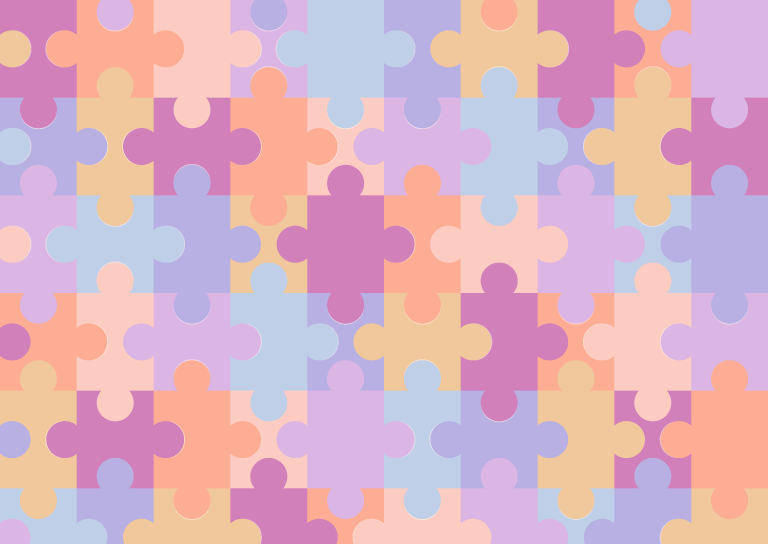
A WebGL 2 fragment shader for this pattern:

```glsl
#version 300 es
precision highp float;
// Pastel jigsaw: ten columns of flat interlocking pieces, seven colours that
// shift along each row. Every piece is a rectangle; round tabs of its
// neighbours are laid over it, some with a hairline pale crescent at the tip.

#define COLUMNS 10.0        // pieces across the canvas
#define CELL_RATIO 1.272    // piece height / piece width
#define TAB_RADIUS 0.241    // in piece widths
#define TAB_OFFSET 0.157    // tab centre beyond the shared edge
#define RIM_WIDTH 0.012     // thickness of the pale crescent
#define RIM_SHARE 0.5       // fraction of tabs that carry one
#define RIM_STRENGTH 0.55
#define SAMPLES 3           // antialiasing grid per axis

uniform vec2 u_resolution;
out vec4 fragColor;

const vec3 PALETTE[7] = vec3[7](
    vec3(0.82, 0.50, 0.73),   // magenta
    vec3(0.99, 0.68, 0.58),   // coral
    vec3(0.99, 0.80, 0.76),   // blush
    vec3(0.86, 0.71, 0.89),   // lilac
    vec3(0.75, 0.81, 0.91),   // sky
    vec3(0.72, 0.69, 0.89),   // periwinkle
    vec3(0.945, 0.78, 0.61)); // sand

float hash(vec2 p) {
    return fract(sin(dot(p, vec2(12.99, 78.23))) * 43758.5);
}

// Colour order steps by one per column and back by two per row,
// with one skipped step in the upper right corner.
vec3 pieceColor(ivec2 cell) {
    int skip = (cell.y <= 0 && cell.x - cell.y >= 9) ? 1 : 0;
    return PALETTE[(cell.x + 5 * cell.y + skip + 28) % 7];
}

// Vertical edge left of this cell: does the tab point right?
bool pointsRight(ivec2 edge) {
    if (edge.y % 2 == 0) return abs(edge.x - 5) % 3 != 1;
    return edge.x % 3 != 2 && edge.x != 9;
}

// Horizontal edge above this cell: does the tab point down?
bool pointsDown(ivec2 edge) {
    int flip = edge.x >= 5 ? 1 : 0;
    return (edge.x + edge.y + flip) % 2 == 1;
}

// p is in piece widths, measured from the upper left corner.
vec3 jigsaw(vec2 p) {
    vec2 size = vec2(1.0, CELL_RATIO);
    ivec2 cell = ivec2(floor(p / size));
    vec2 local = p - vec2(cell) * size;
    vec3 color = pieceColor(cell);

    // Tabs entering from the left, right, top and bottom neighbours
    for (int side = 0; side < 4; side++) {
        int way = side % 2 * 2 - 1;
        ivec2 dir = side < 2 ? ivec2(way, 0) : ivec2(0, way);
        ivec2 edge = cell + max(dir, ivec2(0));
        bool forward = side < 2 ? pointsRight(edge) : pointsDown(edge);
        if (forward != (way < 0)) continue;

        vec2 outward = vec2(dir);
        vec2 center = 0.5 * size + outward * (0.5 * size - TAB_OFFSET);
        vec2 toTab = local - center;
        bool rimmed = hash(vec2(edge) + 0.37 * float(side / 2)) < RIM_SHARE;
        if (length(toTab) < TAB_RADIUS)
            color = pieceColor(cell + dir);
        else if (rimmed && length(toTab + outward * RIM_WIDTH) < TAB_RADIUS)
            color = mix(color, vec3(1.0, 0.97, 0.94), RIM_STRENGTH);
    }
    return color;
}

void main() {
    // Average a small grid of samples inside each pixel
    vec3 sum = vec3(0.0);
    for (int i = 0; i < SAMPLES * SAMPLES; i++) {
        vec2 jitter = (vec2(i % SAMPLES, i / SAMPLES) + 0.5) / float(SAMPLES) - 0.5;
        vec2 pixel = gl_FragCoord.xy + jitter;
        pixel.y = u_resolution.y - pixel.y;
        sum += jigsaw(pixel * COLUMNS / u_resolution.x);
    }
    fragColor = vec4(sum / float(SAMPLES * SAMPLES), 1.0);
}
```
